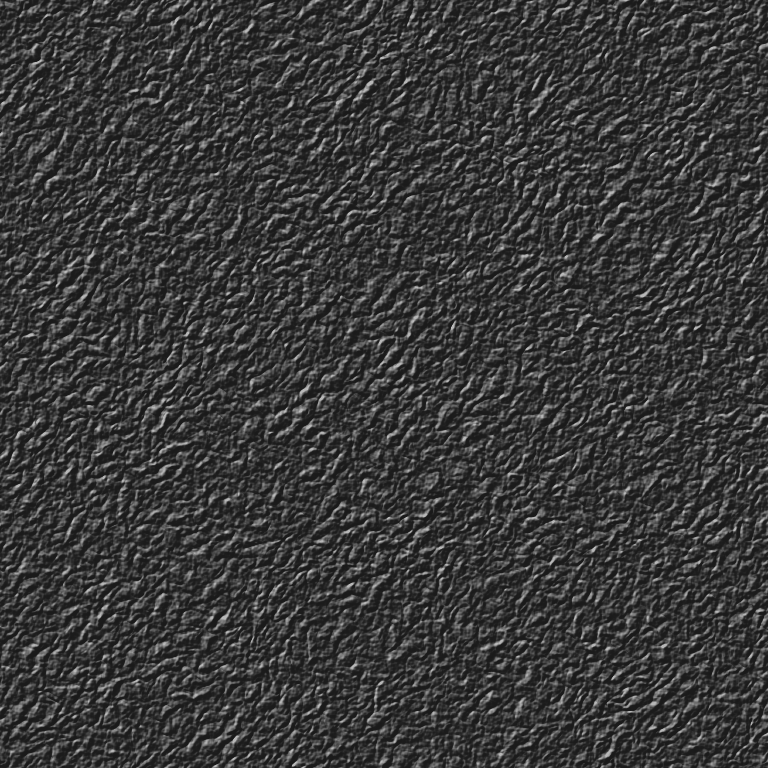
This texture is drawn by a WebGL 1 fragment shader. Its source:

```glsl
precision highp float;

uniform vec2 u_resolution;

const vec2 LIGHT_DIR = vec2(-0.6, 0.8);
const vec2 GRAIN_DIR = vec2(0.64, 0.768);
const float GRAIN_FREQUENCY = 54.0;
const float FLOOR_TONE = 0.103;
const float TONE_RANGE = 0.2;

vec2 hash2(vec2 cell) {
  vec3 q = fract(cell.xyx * vec3(0.1031, 0.1030, 0.0973));
  q += dot(q, q.yzx + 33.33);
  return fract((q.xx + q.yz) * q.zy);
}

vec2 randomDirection(vec2 cell) {
  return normalize(hash2(cell) * 2.0 - 0.9999);
}

float gradientNoise(vec2 p) {
  vec2 cell = floor(p);
  vec2 f = p - cell;
  vec2 w = f * f * f * (f * (f * 6.0 - 15.0) + 10.0);
  vec2 e = vec2(1.0, 0.0);
  float a = dot(randomDirection(cell), f);
  float b = dot(randomDirection(cell + e.xy), f - e.xy);
  float c = dot(randomDirection(cell + e.yx), f - e.yx);
  float d = dot(randomDirection(cell + e.xx), f - e.xx);
  return mix(mix(a, b, w.x), mix(c, d, w.x), w.y);
}

// Coordinates along and across a direction
vec2 alignTo(vec2 p, vec2 dir) {
  return vec2(dot(p, dir), dot(p, vec2(-dir.y, dir.x)));
}

// Displacement that bends the grain
vec2 bend(vec2 p, float frequency, float amount) {
  vec2 q = p * frequency;
  return p + amount * vec2(gradientNoise(q + 17.3), gradientNoise(q + 71.9));
}

// Rounded bumps separated by narrow creases
float pebbles(vec2 p) {
  float n = gradientNoise(p);
  return sqrt(n * n + 0.0006);
}

// Each layer is divided by its frequency, so its weight sets its slope
float leatherHeight(vec2 p) {
  vec2 bent = bend(bend(p, 7.0, 0.014), 62.0, 0.005);
  vec2 grain = alignTo(bent, GRAIN_DIR);
  vec2 stretch = vec2(0.62, 1.0) * GRAIN_FREQUENCY;
  float height = 0.9 * pebbles(grain * stretch + 40.0) / GRAIN_FREQUENCY;
  height += 0.6 * pebbles(bent * 80.0 + 150.0) / 80.0;
  height += 0.6 * gradientNoise(grain * 135.0 + 250.0) / 135.0;
  height += 0.5 * gradientNoise(p * 225.0 + 7.0) / 225.0;
  return height;
}

// Soft clamp that keeps shadows flat and highlights linear
float softFloor(float x, float sharpness) {
  return log(1.0 + exp(sharpness * x)) / sharpness;
}

void main() {
  vec2 p = gl_FragCoord.xy / u_resolution.y;

  // Slope facing away from the light lies in shadow
  float reach = 0.0009;
  vec2 offset = LIGHT_DIR * reach;
  float before = leatherHeight(p - offset);
  float after = leatherHeight(p + offset);
  float slope = (before - after) / (2.0 * reach);

  // Creases are darker than the tops of the bumps
  float relief = (before + after) * 0.5 * GRAIN_FREQUENCY - 0.22;
  float lit = 1.2 * slope + 1.0 * relief;

  float tone = FLOOR_TONE + TONE_RANGE * softFloor(lit + 0.34, 3.2);
  gl_FragColor = vec4(vec3(min(tone, 0.72)), 1.0);
}
```
